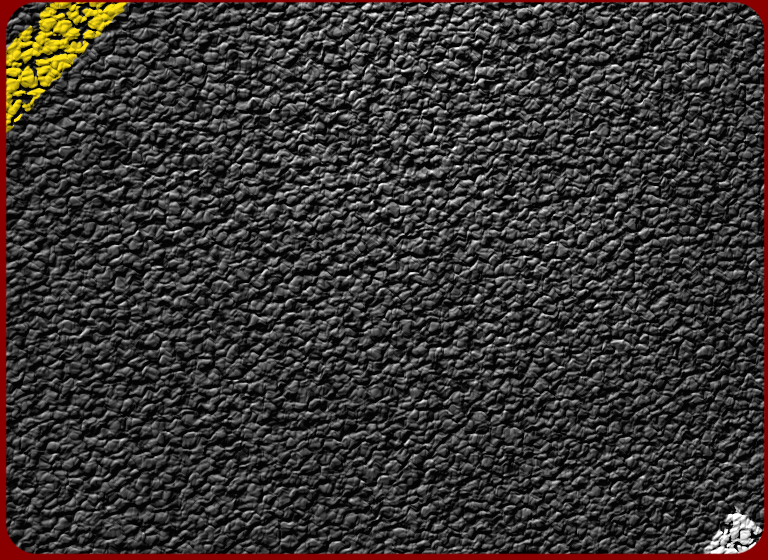
Give the GLSL for this texture, as a Shadertoy shader.

```glsl
vec2 hash22(vec2 cell) {
    vec3 q = fract(cell.xyx * vec3(0.1031, 0.1030, 0.0973));
    q += dot(q, q.yzx + 33.33);
    return fract((q.xx + q.yz) * q.zy);
}

float valueNoise(vec2 p) {
    vec2 cell = floor(p), f = fract(p);
    f = f * f * (3.0 - 2.0 * f);
    float low = mix(hash22(cell).x, hash22(cell + vec2(1, 0)).x, f.x);
    float high = mix(hash22(cell + vec2(0, 1)).x, hash22(cell + vec2(1, 1)).x, f.x);
    return mix(low, high, f.y);
}

// Overlapping domes of random height, one in each cell
float stones(vec2 p) {
    vec2 cell = floor(p);
    float top = 0.0;
    for (int j = -1; j <= 1; j++) {
        for (int i = -1; i <= 1; i++) {
            vec2 id = cell + vec2(i, j);
            vec2 offset = id + hash22(id) - p;
            float peak = mix(0.55, 1.0, hash22(id + 71.0).y);
            top = max(top, peak - 1.25 * dot(offset, offset));
        }
    }
    return top;
}

float asphaltHeight(vec2 p) {
    vec2 q = p * (1.0 + 0.1 * p.x);
    q += 0.009 * (vec2(valueNoise(q * 70.0), valueNoise(q * 70.0 + 37.0)) - 0.5);
    // Slight shear tilts the long axis of the stones
    q.y -= 0.2 * q.x;
    return 0.62 * stones(q * vec2(47.0, 66.0) + 20.0)
         + 0.30 * stones(q * vec2(96.0, 124.0) + 90.0)
         + 0.08 * valueNoise(q * 230.0);
}

float roundedBox(vec2 p, vec2 halfSize, float radius) {
    vec2 q = abs(p) - halfSize + radius;
    return length(max(q, 0.0)) + min(max(q.x, q.y), 0.0) - radius;
}

void mainImage(out vec4 fragColor, in vec2 fragCoord) {
    vec2 p = fragCoord / iResolution.y;
    float pixel = 1.0 / iResolution.y;

    // Relief lit from the upper left
    float height = asphaltHeight(p);
    float slope = height - asphaltHeight(p + vec2(-0.0016, 0.0037));
    float relief = 1.25 * max(slope, 0.0) + 0.75 * min(slope, 0.0);
    float body = smoothstep(0.32, 0.78, height);

    // Broad sheen, strongest above the centre
    vec2 fromSheen = (p - vec2(0.76, 0.87)) / vec2(0.55, 0.5);
    float light = 0.86 + 0.42 * exp(-dot(fromSheen, fromSheen));
    light *= 0.92 + 0.16 * valueNoise(p * 7.0);
    float grey = max((0.07 + 0.2 * body + relief) * light, 0.015);
    vec3 color = vec3(grey);

    // Worn paint: ragged edges and bare hollows
    float ragged = 0.012 * (valueNoise(p * 95.0) - 0.5);
    float wear = smoothstep(0.34, 0.46, height + 0.16 * (valueNoise(p * 60.0) - 0.5));
    float paintLight = clamp(0.72 + 0.24 * body + 1.5 * slope, 0.25, 1.15);

    // Diagonal yellow stripe
    float across = p.y - 1.05 * p.x + ragged;
    float stripe = smoothstep(0.0725 + 2.0 * pixel, 0.0725 - pixel, abs(across - 0.8255));
    color = mix(color, vec3(0.88, 0.78, 0.08) * paintLight, stripe * wear);

    // White arrow tip in the lower corner
    vec2 fromTip = p - vec2(1.3125, 0.098);
    float tip = max(fromTip.y - 1.49 * fromTip.x, fromTip.y + 0.88 * fromTip.x) + ragged;
    float arrow = smoothstep(2.0 * pixel, -2.0 * pixel, tip);
    color = mix(color, vec3(0.88) * paintLight, arrow * wear);

    // Red frame with rounded corners
    vec2 panelCenter = vec2(0.5015 * iResolution.x / iResolution.y, 0.5035);
    vec2 panelHalf = vec2(0.4935 * iResolution.x / iResolution.y, 0.4925);
    float panel = roundedBox(p - panelCenter, panelHalf, 0.055);
    color = mix(color, vec3(0.54, 0.0, 0.0), smoothstep(-pixel, pixel, panel));

    fragColor = vec4(color, 1.0);
}
```
